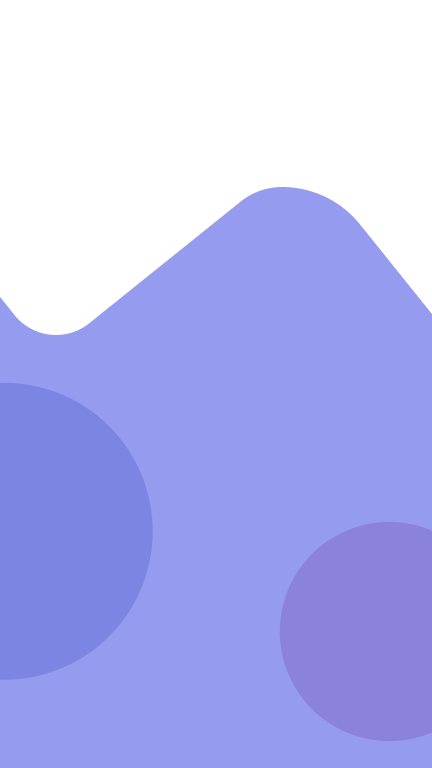
This background is drawn by a Shadertoy shader. Its source:

```glsl
#define SKY vec3(1.0)
#define HILL vec3(0.584, 0.608, 0.937)
#define BLUE_DISC vec3(0.486, 0.522, 0.882)
#define PLUM_DISC vec3(0.547, 0.510, 0.863)
#define VALLEY vec2(0.0729, 0.5638)
#define PEAK vec2(0.3672, 0.7565)
#define GENTLE 0.804
#define STEEP 1.245

// Circular bend that continues as its tangent line: (offset, slope)
vec2 bend(float run, float radius, float maxSlope) {
    float d = abs(run);
    float q = min(d, radius * maxSlope / sqrt(1.0 + maxSlope * maxSlope));
    float root = sqrt(radius * radius - q * q);
    float slope = q / root;
    return vec2(radius - root + slope * (d - q), slope);
}

// Signed distance to the rounded ridge, negative below it
float ridgeDistance(vec2 p) {
    float fromValley = p.x - VALLEY.x;
    float fromPeak = p.x - PEAK.x;
    vec2 rise = bend(fromValley, 0.069, fromValley < 0.0 ? STEEP : GENTLE);
    vec2 fall = fromPeak < 0.0 ? bend(fromPeak, 0.0859, GENTLE)
                               : bend(fromPeak, 0.1302, STEEP);
    bool nearValley = p.x < 0.5 * (VALLEY.x + PEAK.x);
    float height = nearValley ? VALLEY.y + rise.x : PEAK.y - fall.x;
    float slope = nearValley ? rise.y : fall.y;
    return (p.y - height) / sqrt(1.0 + slope * slope);
}

float discDistance(vec2 p, vec2 center, float radius) {
    return length(p - center) - radius;
}

// Edge coverage about one pixel wide
float coverage(float dist) {
    return clamp(0.5 - dist * iResolution.y, 0.0, 1.0);
}

void mainImage(out vec4 fragColor, in vec2 fragCoord) {
    vec2 p = fragCoord / iResolution.y;

    // Hill, then the two discs resting on it
    vec3 color = mix(SKY, HILL, coverage(ridgeDistance(p)));
    color = mix(color, BLUE_DISC, coverage(discDistance(p, vec2(0.0055, 0.3082), 0.1933)));
    color = mix(color, PLUM_DISC, coverage(discDistance(p, vec2(0.5070, 0.1777), 0.1427)));

    fragColor = vec4(color, 1.0);
}
```
